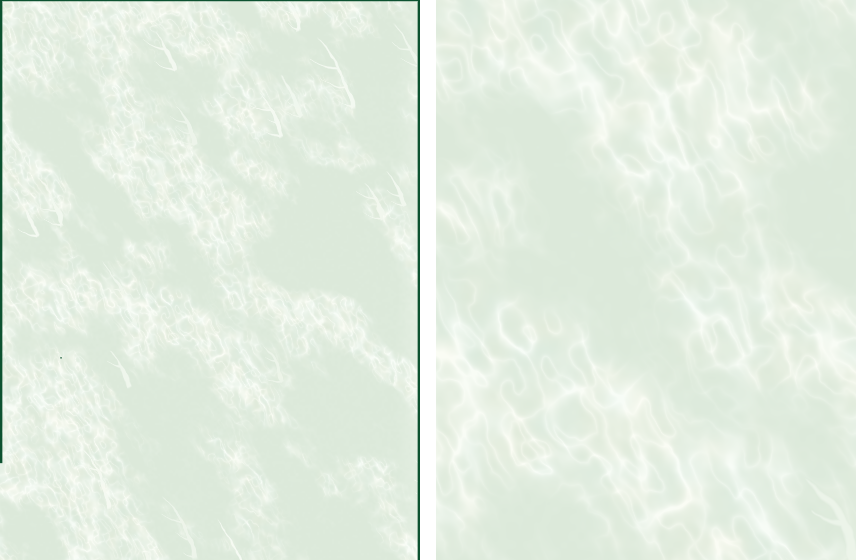
Left, the full canvas; right, a detail of the centre.
This texture is drawn by a Shadertoy shader. Its source:

```glsl
const vec3 BASE = vec3(0.862, 0.914, 0.855);
const vec3 VEIN = vec3(0.972, 0.988, 0.962);
const vec3 FRAME = vec3(0.05, 0.32, 0.19);
const vec2 VEIN_DIR = vec2(0.46, -0.888);   // steep fall to the right
const vec2 PATCH_DIR = vec2(0.71, -0.704);  // drift of the flaky clouds
const vec2 CELL = vec2(0.125, 0.17);        // spacing of the long veins
const float VEIN_SHARE = 0.62;
const float FRAME_WIDTH = 0.0042;
const float FRAME_TOP = 0.0022;
const float FRAME_FOOT = 0.173;
const vec2 SPECK = vec2(0.109, 0.361);

float hash(vec2 p) {
    vec3 q = fract(vec3(p.xyx) * 0.1031);
    q += dot(q, q.yzx + 33.33);
    return fract((q.x + q.y) * q.z);
}

float noise(vec2 p) {
    vec2 i = floor(p), f = fract(p);
    f = f * f * (3.0 - 2.0 * f);
    return mix(mix(hash(i), hash(i + vec2(1, 0)), f.x),
               mix(hash(i + vec2(0, 1)), hash(i + vec2(1, 1)), f.x), f.y);
}

float fbm(vec2 p) {
    float sum = 0.0, amp = 0.53;
    for (int i = 0; i < 4; i++) {
        sum += amp * noise(p);
        p = mat2(1.6, 1.2, -1.2, 1.6) * p + 17.3;
        amp *= 0.5;
    }
    return sum;
}

// Coordinates along and across a direction
vec2 align(vec2 p, vec2 dir) {
    return vec2(dot(p, dir), dot(p, vec2(-dir.y, dir.x)));
}

float ridge(vec2 p) {
    return 1.0 - abs(2.0 * noise(p) - 1.0);
}

// Thin broken filaments inside the clouds
float filaments(vec2 p) {
    vec2 q = align(p, VEIN_DIR);
    q += 0.016 * (vec2(fbm(p * 34.0), fbm(p * 34.0 + 50.0)) - 0.5);
    float coarse = ridge(q * vec2(32.0, 75.0));
    float fine = ridge(q.yx * vec2(150.0, 80.0) + 9.0);
    return 0.62 * pow(coarse, 3.0) + 0.5 * pow(fine, 3.0);
}

// Soft-edged stroke; t runs 0..1 along it
float stroke(float offset, float t, float width, float aa) {
    float ends = smoothstep(0.0, 0.08, t) * smoothstep(1.03, 0.97, t);
    return ends * smoothstep(width + aa, width - aa, abs(offset));
}

// x: bent veins with side twigs, y: halo on their upper right
vec2 veins(vec2 p, float aa) {
    vec2 result = vec2(0.0);
    vec2 home = floor(p / CELL);
    p += 0.007 * (vec2(fbm(p * 45.0), fbm(p * 45.0 + 31.0)) - 0.5);
    for (int j = -1; j <= 2; j++)
    for (int i = -2; i <= 1; i++) {
        vec2 id = home + vec2(i, j);
        float pick = hash(id + 3.7);
        if (pick > VEIN_SHARE) continue;
        vec2 start = (id + vec2(hash(id + 11.1), hash(id + 23.5))) * CELL;
        float size = mix(0.07, 0.19, hash(id + 41.3));
        float bend = size * mix(0.03, 0.11, hash(id + 57.9));
        float power = mix(0.55, 1.0, hash(id + 71.0));
        vec2 d = p - start, q = align(d, VEIN_DIR);
        float t = q.x / size;
        float across = q.y - bend * 4.0 * t * (1.0 - t);
        float width = mix(0.0008, 0.0042, smoothstep(0.0, 0.85, t))
                    * (0.65 + 0.7 * noise(p * 110.0));
        float line = stroke(across, t, width, aa);
        // Twigs curl to the left of the lower half
        for (int k = 0; k < 3; k++) {
            float at = 0.48 + 0.25 * float(k);
            vec2 root = VEIN_DIR * at * size
                      + vec2(-VEIN_DIR.y, VEIN_DIR.x) * bend * 4.0 * at * (1.0 - at);
            float reach = mix(0.018, 0.055, hash(id + float(k) * 5.3 + 87.0));
            vec2 b = d - root;
            float u = 1.0 + b.x / reach;
            float curl = b.y - 0.4 * reach * (1.0 - u) * (1.0 - u);
            float exists = step(0.35, hash(id + float(k) * 9.1 + 13.0));
            line = max(line, exists * stroke(curl, u, mix(0.0005, 0.0025, u * u), aa));
        }
        vec2 h = (q - vec2(size * 0.55, 0.022)) / vec2(size * 0.5, 0.024);
        result = max(result, vec2(line * power, exp(-dot(h, h))));
    }
    return result;
}

void mainImage(out vec4 fragColor, in vec2 fragCoord) {
    vec2 p = fragCoord / iResolution.y;
    float aspect = iResolution.x / iResolution.y;
    float aa = 0.75 / iResolution.y;

    // Clouds gather at the left, the top and beside the veins
    vec2 vein = veins(p, max(aa, 0.0011));
    float crowd = 0.24 * exp(-p.x / 0.05) + 0.15 * exp((p.y - 1.0) / 0.07);
    float cloud = fbm(align(p, PATCH_DIR) * vec2(8.0, 15.0) + 4.0);
    float cover = smoothstep(0.45, 0.66, cloud + crowd + 0.11 * vein.y);
    float light = cover * (0.08 + 0.95 * filaments(p));
    light += 0.10 * (fbm(p * 5.0) - 0.5) + 0.10 * (noise(p * 190.0) - 0.5);
    light += 0.22 * smoothstep(aspect - 0.05, aspect, p.x);
    light = clamp(max(light, vein.x), -0.1, 1.0);

    vec3 color = mix(BASE, VEIN, light);
    float warmth = cover * (noise(p * 70.0 + 8.0) - 0.4);
    color += warmth * vec3(0.018, 0.0, -0.012);

    // Dark frame, open below and at the left foot, and one speck
    float left = smoothstep(aa, -aa, p.x - FRAME_WIDTH)
               * smoothstep(-aa, aa, p.y - FRAME_FOOT);
    float right = smoothstep(-aa, aa, p.x - aspect + FRAME_WIDTH);
    float top = smoothstep(-aa, aa, p.y - 1.0 + FRAME_TOP);
    float speck = smoothstep(aa, -aa, length(p - SPECK) - 0.0012);
    color = mix(color, FRAME, max(max(left, right), max(top, speck)));
    fragColor = vec4(color, 1.0);
}
```
